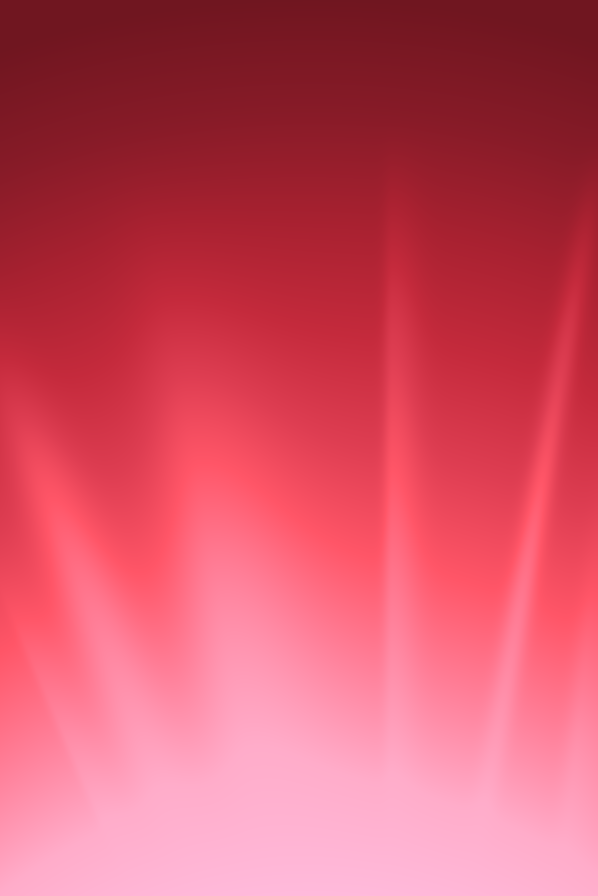
Write a WebGL 2 fragment shader that draws this background.

```glsl
#version 300 es
precision highp float;

uniform vec2 u_resolution;
out vec4 fragColor;

#define GLOW_CENTER 0.52
#define SIDE_FALLOFF_LOW 0.45
#define SIDE_FALLOFF_HIGH 0.20
#define RAY_STRENGTH 1.0

// Colour ramp, evenly spaced from deep maroon to pale pink
const vec3 RAMP[9] = vec3[9](
    vec3(0.44, 0.085, 0.125),
    vec3(0.53, 0.105, 0.155),
    vec3(0.66, 0.130, 0.190),
    vec3(0.77, 0.165, 0.235),
    vec3(0.87, 0.240, 0.320),
    vec3(1.00, 0.335, 0.405),
    vec3(1.00, 0.500, 0.600),
    vec3(1.00, 0.675, 0.790),
    vec3(1.00, 0.730, 0.860));

vec3 rampColor(float tone) {
    float s = clamp(tone, 0.0, 1.0) * 8.0;
    int i = min(int(s), 7);
    return mix(RAMP[i], RAMP[i + 1], s - float(i));
}

// Slanted beam with a separate softness on its left and right side
float beam(vec2 uv, float foot, float slope, vec2 softness) {
    float offset = uv.x - foot - slope * uv.y;
    float d = offset / (offset < 0.0 ? softness.x : softness.y);
    return exp(-d * d);
}

// Fade in from the foot and out towards the tip
float fade(float y, float footEnd, float tipStart, float tipEnd) {
    return smoothstep(0.0, footEnd, y) * (1.0 - smoothstep(tipStart, tipEnd, y));
}

void main() {
    vec2 uv = gl_FragCoord.xy / u_resolution;

    // Vertical glow, dimmer towards the sides
    float side = uv.x - GLOW_CENTER;
    float tone = 1.0 - uv.y;
    tone -= side * side * mix(SIDE_FALLOFF_LOW, SIDE_FALLOFF_HIGH, uv.y);

    // Fan of light rays
    float rays = 0.0;
    rays += 0.14 * beam(uv, 0.785, 0.262, vec2(0.024, 0.022)) * fade(uv.y, 0.50, 0.62, 0.88);
    rays += 0.11 * beam(uv, 0.657, 0.000, vec2(0.016, 0.045)) * fade(uv.y, 0.55, 0.62, 0.88);
    rays += 0.12 * beam(uv, 0.460, -0.265, vec2(0.075, 0.150)) * fade(uv.y, 0.40, 0.46, 0.85);
    rays += 0.13 * beam(uv, 0.331, -0.556, vec2(0.050, 0.065)) * fade(uv.y, 0.45, 0.45, 0.72);
    rays += 0.03 * beam(uv, 0.228, -0.650, vec2(0.012, 0.045)) * fade(uv.y, 0.20, 0.25, 0.42);
    rays += 0.05 * beam(uv, 0.943, 0.150, vec2(0.025, 0.080)) * fade(uv.y, 0.20, 0.25, 0.60);

    fragColor = vec4(rampColor(tone + RAY_STRENGTH * rays), 1.0);
}
```
